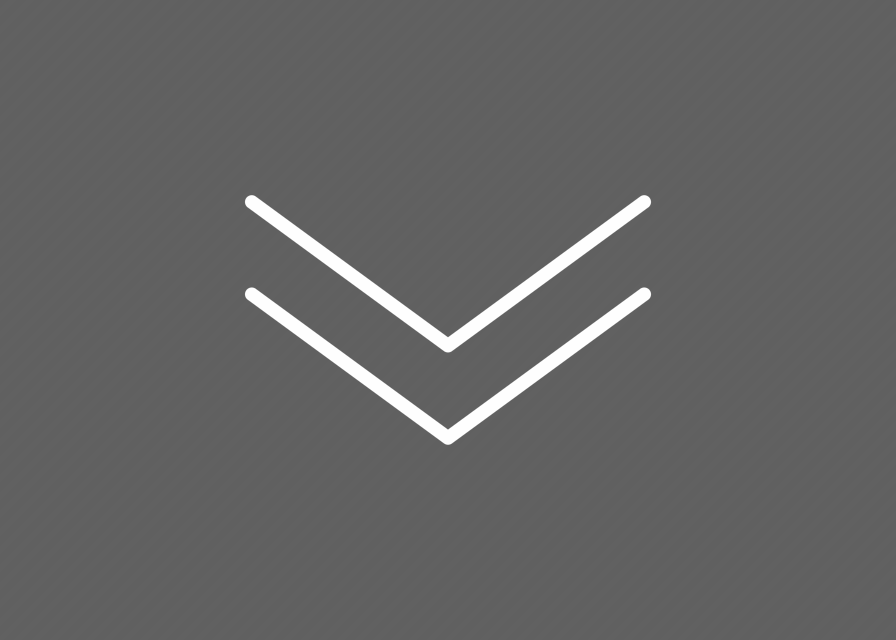
A Shadertoy shader for this background:

```glsl
// Two stacked white chevrons pointing down on a grey, faintly striped ground.

const vec3 GROUND_GREY = vec3(0.378);
const vec3 LINE_WHITE = vec3(0.996);

// Distance to a segment with round ends.
float segmentDistance(vec2 p, vec2 a, vec2 b, float radius) {
    vec2 pa = p - a;
    vec2 ba = b - a;
    float along = clamp(dot(pa, ba) / dot(ba, ba), 0.0, 1.0);
    return length(pa - ba * along) - radius;
}

// Symmetric V: its apex lies at the given point, its arms reach up by "arm".
float chevronDistance(vec2 p, vec2 apex, vec2 arm, float radius) {
    vec2 q = p - apex;
    q.x = abs(q.x);
    return segmentDistance(q, vec2(0.0), arm, radius);
}

// Soft diagonal stripes, rising to the right, from -1 to 1.
float diagonalStripes(vec2 p, float period) {
    return cos(6.2831853 * (p.x - p.y) / period);
}

void mainImage(out vec4 fragColor, in vec2 fragCoord) {
    // Canvas height is one unit; x is zero at the centre.
    vec2 p = vec2(fragCoord.x - 0.5 * iResolution.x, fragCoord.y) / iResolution.y;
    float pixel = 1.0 / iResolution.y;

    // Ground
    vec3 color = GROUND_GREY + 0.0025 * diagonalStripes(p, 0.028);

    // Chevrons
    const vec2 arm = vec2(0.3066, 0.2245);
    const float radius = 0.0106;
    const float lowestApex = 0.3157;
    const float spacing = 0.1442;
    float d = 1.0;
    for (int i = 0; i < 2; i++) {
        vec2 apex = vec2(0.0, lowestApex + spacing * float(i));
        d = min(d, chevronDistance(p, apex, arm, radius));
    }
    float coverage = 1.0 - smoothstep(-0.7 * pixel, 0.7 * pixel, d);
    color = mix(color, LINE_WHITE, coverage);

    fragColor = vec4(color, 1.0);
}
```
